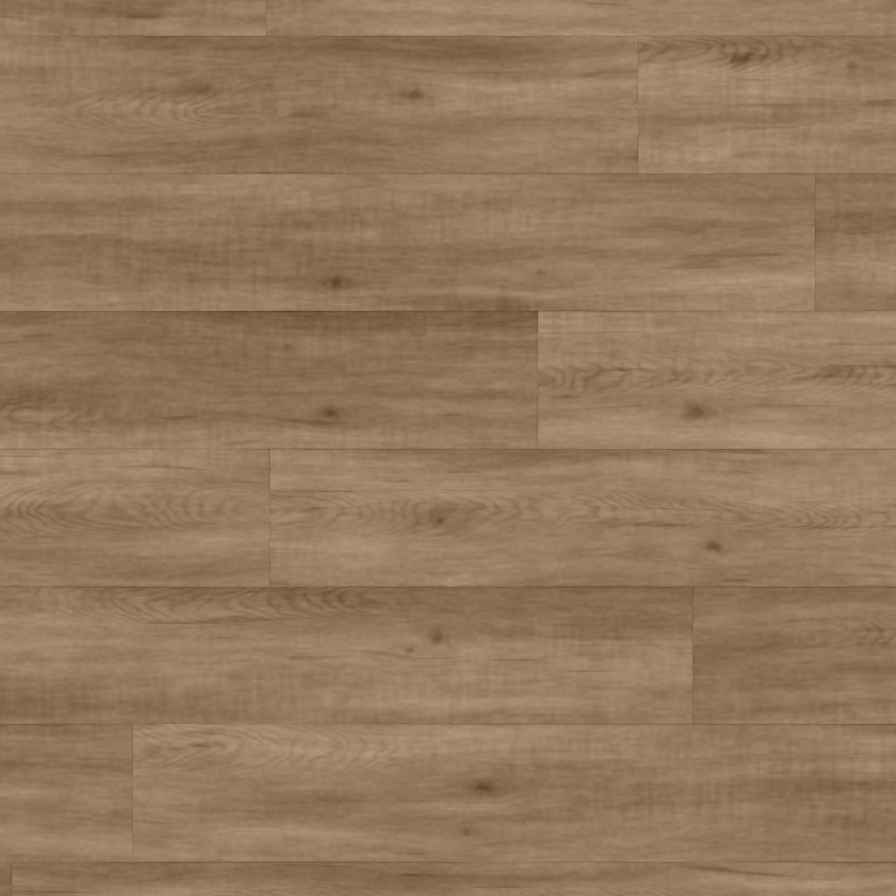
Give the GLSL for this texture, as a Shadertoy shader.

```glsl
// Brown oak floor: long horizontal planks in staggered rows, one butt joint per row.
// Each plank gets its own seed for stretched-noise grain, arched growth rings,
// knots, short cracks and faint upright saw marks; thin dark seams part them.

const float ROW_HEIGHT = 0.1537;

float hash(vec2 p) {
    return fract(sin(dot(p, vec2(127.1, 311.7))) * 43758.545);
}

float noise(vec2 p) {
    vec2 cell = floor(p), f = fract(p);
    f = f * f * (3.0 - 2.0 * f);
    return mix(mix(hash(cell), hash(cell + vec2(1, 0)), f.x),
               mix(hash(cell + vec2(0, 1)), hash(cell + vec2(1, 1)), f.x), f.y);
}

float fbm(vec2 p) {
    float sum = 0.0, amp = 0.533;
    for (int i = 0; i < 4; i++) {
        sum += amp * noise(p);
        p = p * 2.03 + vec2(17.3, 9.1);
        amp *= 0.5;
    }
    return sum;
}

// Brightness offset of the wood at p, measured from the joint and the plank top
float woodTone(vec2 p, float side, vec2 id) {
    vec2 seed = 40.0 * vec2(hash(id + 3.1), hash(id + 7.7));
    vec2 grain = p;
    grain.y += 0.02 * (noise(vec2(p.x * 5.0, p.y * 14.0) + seed) - 0.5);

    // One main knot and one small one push the grain around them
    float knots = 0.0;
    for (int i = 0; i < 2; i++) {
        vec2 k = id * 5.3 + float(i) * 11.9;
        vec2 centre = vec2(side * (0.08 + 0.6 * hash(k)), 0.025 + 0.105 * hash(k + 2.0));
        vec2 d = p - centre;
        float strength = i == 0 ? 1.0 : 0.6;
        float size = strength * (0.005 + 0.004 * hash(k + 4.0));
        float ragged = 0.6 + 0.8 * noise(p * 190.0 + seed);
        vec2 e = d * vec2(0.75, 1.1) / (size * ragged);
        knots += strength * (0.8 * exp(-dot(e, e))
               + 0.25 * exp(-dot(d, d * vec2(0.12, 1.0)) / (size * size * 3.0)));
        grain.y -= 0.6 * d.y * exp(-dot(d, d * vec2(0.15, 1.0)) / 0.0004);
    }

    // Broad bands, medium streaks, mottling and fine fibres
    float tone = 0.2 * (fbm(grain * vec2(2.2, 16.0) + seed) - 0.5);
    tone += 0.125 * (fbm(grain * vec2(5.0, 75.0) + seed.yx) - 0.5);
    tone += 0.06 * (fbm(p * vec2(24.0, 45.0) + seed) - 0.5);
    tone += 0.042 * (noise(grain * vec2(55.0, 300.0) + seed) - 0.5);
    tone += 0.034 * (noise(p * vec2(210.0, 260.0) + seed) - 0.5);

    // Long soft dark veins
    float vein = fbm(grain * vec2(1.8, 20.0) + seed.yx + 8.0);
    tone -= 0.035 * smoothstep(0.52, 0.78, vein);

    // Arched growth rings in a darker strip along the plank
    float dy = grain.y - mix(0.012, 0.12, hash(id + 9.4));
    float figure = exp(-dy * dy / 0.0005) * smoothstep(0.35, 0.7, noise(vec2(p.x * 3.5, 0.5) + seed));
    float phase = p.x * 45.0 * side + dy * dy * 5000.0 + 4.5 * fbm(p * vec2(12.0, 33.0) + seed);
    float ring = 0.5 + 0.5 * sin(6.283 * phase);
    float ringFade = 0.4 + noise(p * vec2(30.0, 80.0) + seed);
    tone -= figure * (0.02 + 0.05 * ringFade * (ring * ring - 0.4));

    // Short sparse cracks that follow the grain
    float crack = noise(grain * vec2(13.0, 150.0) + seed.yx);
    tone -= 0.06 * smoothstep(0.8, 0.97, crack) * smoothstep(0.5, 0.75, noise(p * vec2(4.0, 22.0) + seed));

    // Upright saw marks in patches
    float sawPatch = smoothstep(0.4, 0.75, noise(p * vec2(4.0, 18.0) + seed.yx + 5.0));
    tone += 0.038 * sawPatch * (noise(p * vec2(200.0, 42.0) + seed) - 0.5);

    // Shaded upper edge and a small shift per plank
    tone -= 0.045 * hash(id + 1.8) * exp(-p.y * 45.0);
    tone += 0.022 * (hash(id + 6.2) - 0.5);
    return tone - 0.15 * min(knots, 1.0);
}

void mainImage(out vec4 fragColor, in vec2 fragCoord) {
    vec2 uv = fragCoord / iResolution.xy;
    float pixel = 1.0 / iResolution.y;

    // Rows counted downward, with the joint position of each
    float down = (1.0 - uv.y - 0.040) / ROW_HEIGHT;
    float row = floor(down);
    float joints[8] = float[8](0.297, 0.712, 0.910, 0.600, 0.301, 0.773, 0.148, 0.013);
    float fromJoint = uv.x - joints[clamp(int(row) + 1, 0, 7)];
    float side = fromJoint < 0.0 ? -1.0 : 1.0;

    vec2 p = vec2(fromJoint, (down - row) * ROW_HEIGHT);
    float tone = woodTone(p, side, vec2(row + 2.0, side + 4.0));

    // Thin seams of uneven strength
    float seamDistance = min(p.y, ROW_HEIGHT - p.y);
    float seam = 1.0 - smoothstep(0.0003, 0.0011 + pixel, seamDistance);
    float butt = 1.0 - smoothstep(0.0002, 0.0008 + pixel, abs(fromJoint));
    tone -= 0.08 * seam * (0.2 + 0.8 * noise(vec2(uv.x * 9.0, floor(down + 0.5) * 7.0)));
    tone -= 0.05 * butt * (0.3 + 0.7 * noise(vec2(row * 5.0, uv.y * 30.0)));

    vec3 oak = vec3(0.584, 0.483, 0.372);
    fragColor = vec4(clamp(oak + tone * vec3(1.0, 1.0, 0.98), 0.0, 1.0), 1.0);
}
```
